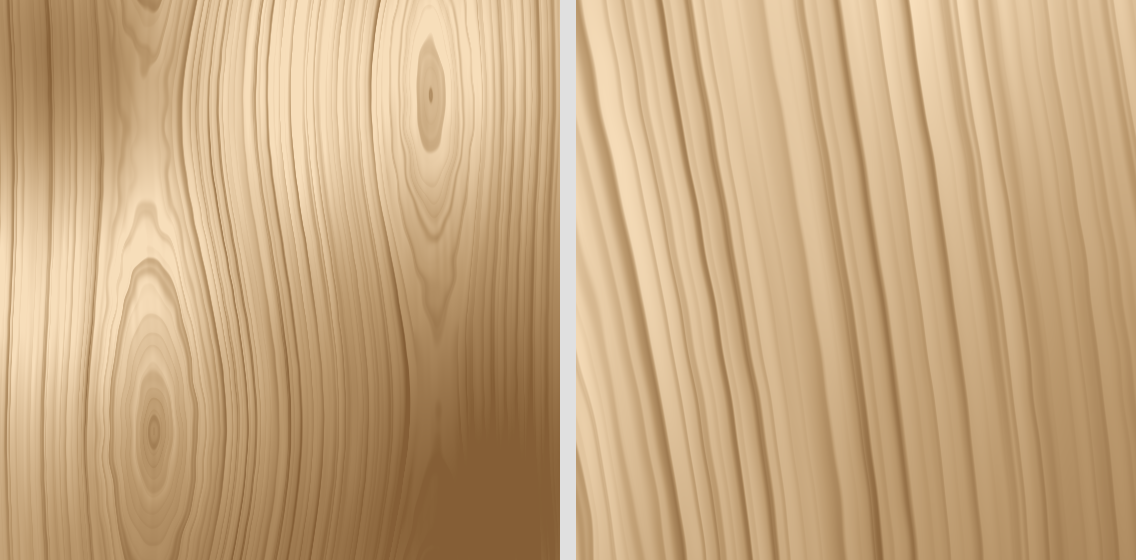
Left: the whole. Right: its middle third, enlarged.
This texture is drawn by a Shadertoy shader. Its source:

```glsl
// Pale varnished wood with flowing vertical grain, two long knots and a soft sheen.

const vec3 DARK_WOOD  = vec3(0.52, 0.37, 0.21);
const vec3 MID_WOOD   = vec3(0.73, 0.595, 0.425);
const vec3 LIGHT_WOOD = vec3(0.97, 0.87, 0.73);

float hash(vec2 p) {
    return fract(sin(dot(p, vec2(127.1, 311.7))) * 43758.5453);
}

float valueNoise(vec2 p) {
    vec2 cell = floor(p);
    vec2 f = fract(p);
    f = f * f * (3.0 - 2.0 * f);
    float low  = mix(hash(cell), hash(cell + vec2(1.0, 0.0)), f.x);
    float high = mix(hash(cell + vec2(0.0, 1.0)), hash(cell + vec2(1.0, 1.0)), f.x);
    return mix(low, high, f.y);
}

// Soft elliptical spot, 1 at its centre.
float spot(vec2 p, vec2 centre, vec2 radius) {
    vec2 d = (p - centre) / radius;
    return exp(-dot(d, d));
}

// Ring radius around an upright axis that carries two knots:
// closed ovals near each knot, pointed arches between them.
float knotRadius(vec2 p, float axis, vec2 knotHeights, float width, float stretch) {
    vec2 dy = (p.y - knotHeights) / stretch;
    float opening = exp(-dy.x * dy.x) + exp(-dy.y * dy.y);
    float d = p.x - axis;
    return sqrt(d * d + width * width * max(1.0 - opening, 0.0));
}

// Sideways shift that closes the grain up where a knot had parted it.
float partedShift(float d, float radius, float width) {
    return sign(d) * max(radius - width, 0.0) - d;
}

// Growth rings: a faint shoulder that ends in a thin dark line.
float growthRings(float s, float count, float seed) {
    float t = s * count + 0.9 * valueNoise(vec2(s * count * 0.6, seed));
    float f = fract(t);
    float h = hash(vec2(floor(t), seed));
    float shoulder = 0.35 * smoothstep(0.15, 0.85, f);
    float line = 0.65 * smoothstep(0.62, 0.86, f);
    return mix(0.1, 1.0, h) * (shoulder + line) * (1.0 - smoothstep(0.89, 1.0, f));
}

// Darkness of the long grain at coordinate s across the fibres.
float longGrain(float s, float y) {
    float fade = mix(0.5, 1.15, valueNoise(vec2(s * 30.0, y * 3.0)));
    float wavy = s + 0.0012 * (valueNoise(vec2(s * 60.0, y * 35.0)) - 0.5);
    float lines = 0.58 * growthRings(wavy, 44.0, 3.0) + 0.26 * growthRings(wavy, 99.0, 8.0);
    float broad = valueNoise(vec2(s * 24.0, y * 1.5)) - 0.5;
    float fine = valueNoise(vec2(s * 170.0, y * 6.0)) - 0.5;
    return lines * fade + 0.14 * broad + 0.13 * fine;
}

// Darkness of the ovals and arches inside a knot.
float knotGrain(float radius, float width, vec2 p, float seed) {
    float r = radius + 0.006 * (valueNoise(vec2(p.x * 45.0, p.y * 22.0) + seed) - 0.5);
    float core = 1.0 - smoothstep(0.15, 0.34, r / width);
    float rings = 0.32 * growthRings(r, 50.0, seed) + 0.08 * growthRings(r, 130.0, seed + 5.0);
    float outline = spot(vec2(r / width, 0.0), vec2(0.66, 0.0), vec2(0.025, 1.0));
    float broad = valueNoise(vec2(r * 70.0, seed)) - 0.5;
    float fibre = valueNoise(vec2(p.x * 150.0, p.y * 9.0)) - 0.5;
    return rings + 0.20 * core + 0.22 * outline + 0.16 * broad + 0.08 * fibre;
}

// Sheen: bright top centre and left edge, shaded lower right and upper left.
float sheen(vec2 p) {
    float light = 0.66;
    light += 0.46 * spot(p, vec2(0.51, 0.86), vec2(0.20, 0.30));
    light += 0.42 * spot(p, vec2(0.02, 0.47), vec2(0.20, 0.22));
    light += 0.34 * spot(p, vec2(0.84, 0.92), vec2(0.17, 0.26));
    light += 0.24 * spot(p, vec2(0.28, 0.52), vec2(0.14, 0.22));
    light -= 0.66 * spot(p, vec2(0.90, 0.12), vec2(0.32, 0.38));
    light -= 0.34 * spot(p, vec2(0.12, 0.90), vec2(0.20, 0.20));
    light -= 0.28 * spot(p, vec2(0.40, -0.05), vec2(0.45, 0.22));
    return light;
}

vec3 woodColour(float tone) {
    float t = clamp(tone, 0.0, 1.0) * 2.0;
    return t < 1.0 ? mix(DARK_WOOD, MID_WOOD, t) : mix(MID_WOOD, LIGHT_WOOD, t - 1.0);
}

void mainImage(out vec4 fragColor, in vec2 fragCoord) {
    vec2 uv = fragCoord / iResolution.xy;

    // Sway of the whole grain, strongest in the middle of the board.
    float middle = sin(3.14159 * uv.x);
    vec2 p = uv;
    p.x -= 0.017 * middle * middle * cos((uv.y - 0.25) * 5.2);
    p.x += 0.006 * (valueNoise(uv * vec2(6.0, 5.0)) - 0.5);

    // Left and right knot columns.
    float leftAxis = 0.266, leftWidth = 0.105;
    float rightAxis = 0.775, rightWidth = 0.085;
    float leftRadius = knotRadius(p, leftAxis, vec2(0.23, 1.30), leftWidth, 0.37);
    float rightRadius = knotRadius(p, rightAxis, vec2(0.83, -0.20), rightWidth, 0.33);

    // Grain parted by both columns, with ovals filling the gaps.
    float across = p.x + partedShift(p.x - leftAxis, leftRadius, leftWidth)
                       + partedShift(p.x - rightAxis, rightRadius, rightWidth);
    float grain = longGrain(across, uv.y);
    float inLeft = 1.0 - smoothstep(leftWidth - 0.006, leftWidth + 0.002, leftRadius);
    float inRight = 1.0 - smoothstep(rightWidth - 0.006, rightWidth + 0.002, rightRadius);
    grain = mix(grain, knotGrain(leftRadius, leftWidth, p, 21.0), inLeft);
    grain = mix(grain, knotGrain(rightRadius, rightWidth, p, 47.0), inRight);

    // Grain is fainter in the shade.
    float light = sheen(uv);
    float tone = light - grain * (0.4 + 0.65 * light);
    fragColor = vec4(woodColour(tone), 1.0);
}
```
